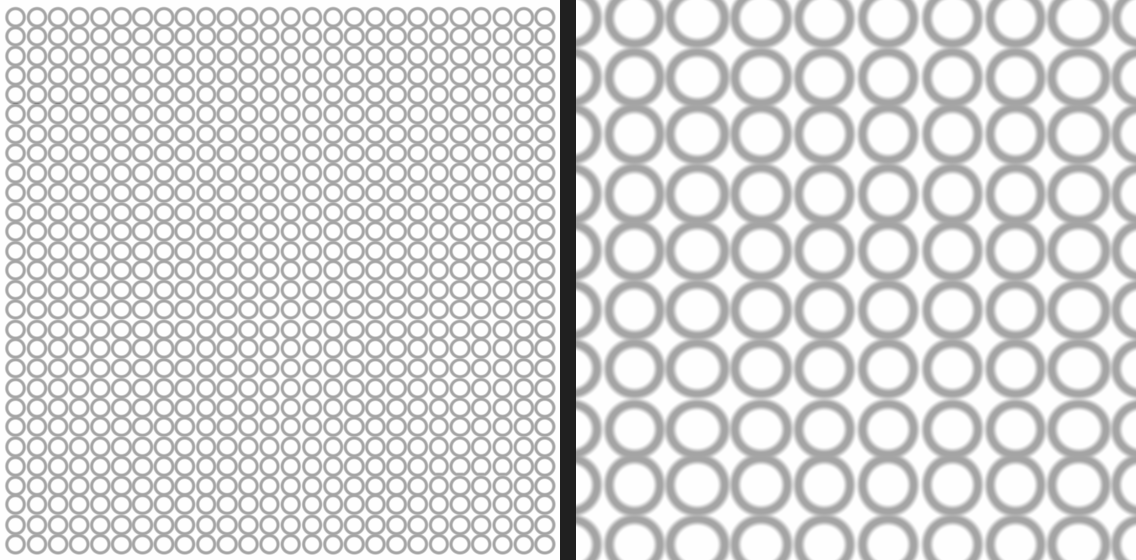
Left, the full canvas; right, a detail of the centre.
Give the GLSL for this pattern, as a WebGL 1 fragment shader.

```glsl
precision highp float;
// Soft gray rings in a 26 by 28 grid on white, with slight row and column wobble.

uniform vec2 u_resolution;

const vec2 GRID = vec2(26.0, 28.0);
const vec2 FIRST = vec2(0.0280, 0.0286);   // centre of the lower left ring
const vec2 PITCH = vec2(0.03779, 0.03486);
const vec2 RADIUS = vec2(0.0157, 0.0155);
const float LINE_CORE = 0.0008;            // half width of the solid line
const float LINE_FADE = 0.0047;            // half width where the blur ends
const vec3 PAPER = vec3(0.995);
const vec3 LINE = vec3(0.645);
const vec3 SMUDGE = vec3(0.45);

float hash(float n) {
    n = fract(n * 0.1031);
    n *= n + 33.33;
    n *= n + n;
    return fract(n);
}

// Signed random value shared by a whole column (x) and a whole row (y)
vec2 lineJitter(vec2 cell, float seed) {
    return 2.0 * vec2(hash(cell.x + seed), hash(cell.y + seed + 57.0)) - 1.0;
}

// 1 when the cell lies within the inclusive index range
float inRange(vec2 cell, vec2 low, vec2 high) {
    vec2 inside = step(low - 0.5, cell) * step(cell, high + 0.5);
    return inside.x * inside.y;
}

// Approximate signed distance to an ellipse with its underside cut flat
float cutEllipse(vec2 p, vec2 radius, float floorDepth) {
    float ellipse = (length(p / radius) - 1.0) * 0.5 * (radius.x + radius.y);
    return max(ellipse, -p.y - floorDepth);
}

float softLine(float dist, float pixel) {
    return 1.0 - smoothstep(LINE_CORE, max(LINE_FADE, LINE_CORE + pixel), abs(dist));
}

vec2 ringCentre(vec2 cell) {
    return FIRST + cell * PITCH + lineJitter(cell, 11.0) * vec2(0.0005, 0.0010);
}

float ring(vec2 p, vec2 cell, float pixel) {
    vec2 radius = RADIUS + lineJitter(cell, 29.0) * vec2(0.0006, 0.0005);
    float flattened = inRange(cell, vec2(20.0, 4.0), vec2(23.0, 4.0));
    float floorDepth = mix(0.03, 0.0143, flattened);
    return softLine(cutEllipse(p, radius, floorDepth), pixel);
}

// Short dark dash under a few rings near the upper left
float dash(vec2 p, vec2 cell, float pixel) {
    float worn = inRange(cell, vec2(0.0, 23.0), vec2(4.0, 23.0));
    vec2 d = abs(p - vec2(0.0, -0.0157));
    float across = 1.0 - smoothstep(0.002, 0.007, d.x);
    float along = 1.0 - smoothstep(0.0002, 0.0007 + 0.5 * pixel, d.y);
    return worn * across * along;
}

void main() {
    vec2 uv = gl_FragCoord.xy / u_resolution;
    float pixel = 1.0 / min(u_resolution.x, u_resolution.y);
    vec2 nearest = floor((uv - FIRST) / PITCH + 0.5);

    // Neighbouring rings blend where they touch
    float gap = 1.0;
    float smudge = 0.0;
    for (int j = -1; j <= 1; j++) {
        for (int i = -1; i <= 1; i++) {
            vec2 cell = nearest + vec2(float(i), float(j));
            float present = inRange(cell, vec2(0.0), GRID - 1.0);
            vec2 p = uv - ringCentre(cell);
            gap *= 1.0 - present * ring(p, cell, pixel);
            smudge = max(smudge, dash(p, cell, pixel));
        }
    }

    vec3 color = mix(LINE, PAPER, gap);
    color = mix(color, SMUDGE, 0.7 * smudge);
    gl_FragColor = vec4(color, 1.0);
}
```
